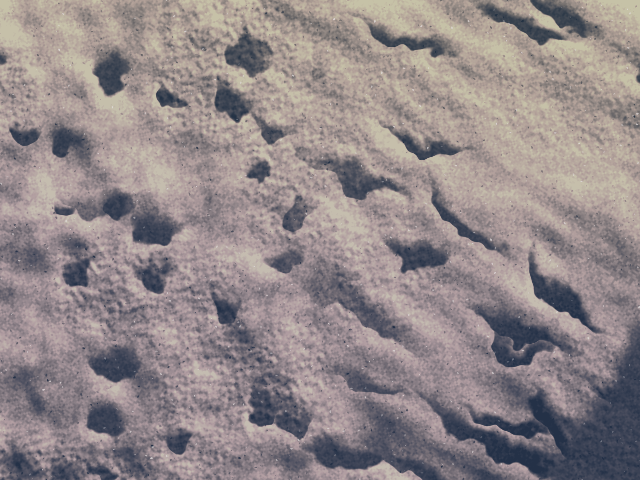
Give the GLSL for this texture, as a Shadertoy shader.

```glsl
// Trodden dry sand in low sunlight: noise relief is lit from the upper right,
// then scattered hollows and long ripples cast blue shadows over it.
// Grain, crumbs and shell specks finish the surface; one tone ramp colours it.

const vec2 SUN = vec2(0.55, 0.83);
const float RIPPLE_ANGLE = -0.58;

float hash(vec2 p) {
    vec3 q = fract(p.xyx * 0.1031);
    q += dot(q, q.yzx + 33.33);
    return fract((q.x + q.y) * q.z);
}

vec2 rotate(vec2 p, float a) {
    float c = cos(a), s = sin(a);
    return vec2(c * p.x + s * p.y, c * p.y - s * p.x);
}

float noise(vec2 p) {
    vec2 i = floor(p), f = fract(p);
    f = f * f * f * (f * (f * 6.0 - 15.0) + 10.0);
    float low = mix(hash(i), hash(i + vec2(1, 0)), f.x);
    float high = mix(hash(i + vec2(0, 1)), hash(i + vec2(1, 1)), f.x);
    return mix(low, high, f.y);
}

float fbm(vec2 p) {
    float sum = 0.0, amp = 0.6;
    for (int i = 0; i < 3; i++) {
        sum += amp * noise(p);
        p = rotate(p, 0.7) * 2.1 + 17.3;
        amp *= 0.42;
    }
    return sum;
}

// 0 over the footprints on the left, 1 over the ripples on the right
float rippleSide(vec2 p) {
    return smoothstep(0.5, 0.85, p.x + 0.15 * (p.y - 0.5));
}

float height(vec2 p) {
    float prints = fbm(rotate(p, 0.5) * 9.5);
    float ripples = fbm(rotate(p, RIPPLE_ANGLE) * vec2(4.0, 10.0));
    return mix(prints, ripples, rippleSide(p));
}

// Bent lens shadows scattered on a jittered grid: sharp below, soft above
float scatterShadows(vec2 p, vec2 cell, float angle, vec2 size, float bend, float keep, float seed) {
    vec2 u = rotate(p, angle) / cell;
    float dark = 0.0;
    for (int j = -1; j <= 1; j++)
    for (int i = -1; i <= 1; i++) {
        vec2 id = floor(u) + vec2(i, j);
        vec2 key = id + seed;
        if (hash(key) > keep) continue;
        vec2 jitter = vec2(hash(key + 31.7), hash(key + 57.1)) - 0.5;
        vec2 q = (u - id - 0.5 - 0.7 * jitter) * cell;
        q = rotate(q, 0.7 * (hash(key + 83.9) - 0.5));
        vec2 s = size * mix(0.6, 1.3, hash(key + 11.3));
        q.y -= bend * (hash(key + 71.3) - 0.2) * q.x * q.x / s.x;
        float soft = mix(0.14, 0.7, smoothstep(-0.6, 0.7, q.y / s.y));
        dark = max(dark, 1.0 - smoothstep(1.0 - soft, 1.0 + soft, length(q / s)));
    }
    return dark;
}

float castShadows(vec2 p) {
    float side = rippleSide(p);
    float prints = scatterShadows(p, vec2(0.135), -0.3, vec2(0.036, 0.025), 0.7, 0.6, 5.0);
    float scoops = scatterShadows(p, vec2(0.3, 0.23), -0.15, vec2(0.08, 0.03), 0.9, 0.5, 140.0);
    float ripples = scatterShadows(p, vec2(0.3, 0.13), RIPPLE_ANGLE, vec2(0.12, 0.02), 0.25, 0.62, 260.0);
    float scoopZone = 1.0 - smoothstep(0.45, 0.7, p.y);
    return max(max(prints * (1.0 - side), scoops * scoopZone), ripples * side);
}

// Tiny flecks; share is the fraction of cells that hold one
float specks(vec2 p, float density, float share, float seed) {
    vec2 u = rotate(p, 0.4) * density, id = floor(u) + seed;
    vec2 center = 0.35 + 0.3 * vec2(hash(id + 3.1), hash(id + 9.7));
    vec2 q = rotate(fract(u) - center, 6.0 * hash(id + 13.9)) * vec2(1.0, 1.6);
    float radius = mix(0.1, 0.28, hash(id + 21.5));
    float fleck = 1.0 - smoothstep(radius - 0.1, radius + 0.12, length(q));
    return fleck * step(hash(id), share) * mix(0.4, 1.0, hash(id + 45.3));
}

// Six steps from deep blue shadow to sunlit sand
vec3 sandRamp(float t) {
    vec3 c = mix(vec3(0.20, 0.24, 0.31), vec3(0.32, 0.33, 0.38), clamp(t, -0.5, 1.0));
    c = mix(c, vec3(0.45, 0.43, 0.45), clamp(t - 1.0, 0.0, 1.0));
    c = mix(c, vec3(0.57, 0.53, 0.54), clamp(t - 2.0, 0.0, 1.0));
    c = mix(c, vec3(0.69, 0.62, 0.62), clamp(t - 3.0, 0.0, 1.0));
    return mix(c, vec3(0.74, 0.70, 0.66), clamp(t - 4.0, 0.0, 1.6));
}

void mainImage(out vec4 fragColor, in vec2 fragCoord) {
    vec2 p = fragCoord / iResolution.y;

    // Broad light and relief
    float tone = 2.9 + 1.5 * p.y + 0.4 * (p.x - 0.67);
    vec2 reach = SUN * 0.016;
    tone += 8.5 * (height(p - reach) - height(p + reach));

    // Hollow shadows with crumbling edges and a lit lower lip
    vec2 warp = vec2(fbm(p * 15.0), fbm(p * 15.0 + 40.0)) - 0.45;
    vec2 crumble = vec2(noise(p * 55.0), noise(p * 55.0 + 70.0)) - 0.5;
    vec2 w = p + 0.065 * warp + 0.012 * crumble;
    float shadow = castShadows(w);
    tone += 0.8 * max(castShadows(w + SUN * 0.028) - shadow, 0.0);
    tone = mix(tone, 0.05, shadow * 0.95);

    // Large shadow across the lower right corner
    float corner = dot(p - vec2(1.137, 0.0), vec2(0.855, -0.519)) + 0.03 * warp.x;
    tone -= 0.9 * smoothstep(-0.3, 0.0, corner);
    tone = mix(tone, 0.1, 0.92 * smoothstep(-0.025, 0.03, corner));

    // Crumbs in rough patches, fine grain everywhere
    float rough = smoothstep(0.35, 0.7, noise(p * 5.0 + 8.0)) * mix(1.0, 0.45, rippleSide(p));
    vec2 lean = SUN * 0.0045;
    float crumbs = noise(rotate(p - lean, 0.6) * 115.0) - noise(rotate(p + lean, 0.6) * 115.0);
    float grain = noise(rotate(p, 1.0) * 250.0) - 0.5;
    float exposure = mix(0.45, 1.0, smoothstep(0.3, 2.5, tone));
    tone += exposure * ((0.5 + 1.7 * rough) * crumbs + 1.5 * grain);
    tone -= 2.2 * exposure * specks(p, 95.0, 0.08, 300.0);

    // Warm top, violet bottom, pale shell flecks
    vec3 color = sandRamp(tone);
    float warmth = smoothstep(0.3, 1.05, p.y + 0.2 * (p.x - 0.67));
    color *= mix(vec3(1.0, 0.985, 1.015), vec3(1.01, 1.015, 0.955), warmth);
    color = mix(color, vec3(0.88, 0.86, 0.86), 0.8 * exposure * specks(p, 105.0, 0.035, 500.0));
    fragColor = vec4(color, 1.0);
}
```
